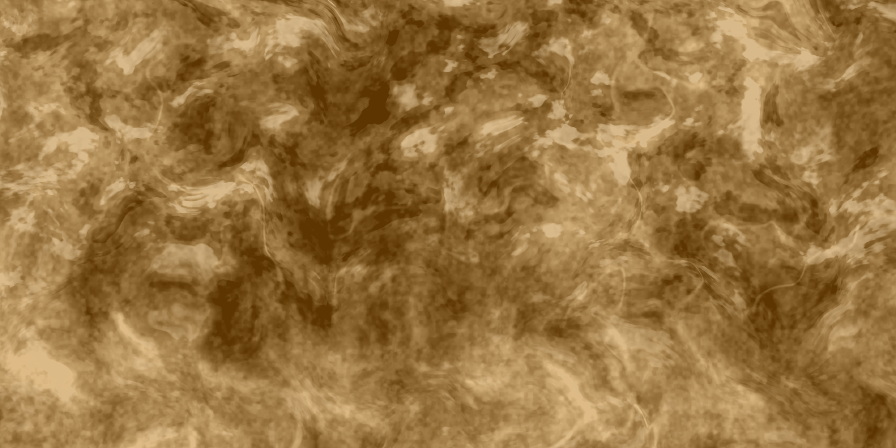
Write a Shadertoy shader that draws this texture.

```glsl
// Weathered ochre plaster: broad stains, cloudy mottling, pale wisps and fine grain.
// Smooth cellular noise is layered over sine-warped coordinates to give one tone,
// which then runs along a ramp from dark umber to pale sand.

vec2 hash2(vec2 p) {
    vec3 q = fract(vec3(p.xyx) * vec3(0.1031, 0.1030, 0.0973));
    q += dot(q, q.yzx + 33.33);
    return fract((q.xx + q.yz) * q.zy);
}

// Random cell values blended by distance to the jittered cell centres
float cellNoise(vec2 p) {
    vec2 cell = floor(p), f = fract(p);
    float sum = 0.0, weightSum = 0.0;
    for (int y = -1; y <= 1; y++)
    for (int x = -1; x <= 1; x++) {
        vec2 offset = vec2(x, y);
        vec2 rnd = hash2(cell + offset + 71.0);
        vec2 d = offset + 0.2 + 0.6 * rnd - f;
        float weight = exp(-6.0 * dot(d, d));
        sum += weight * fract(rnd.x * 17.3 + rnd.y * 41.7);
        weightSum += weight;
    }
    return sum / weightSum;
}

float layers(vec2 p, int octaves) {
    float sum = 0.0, total = 0.0, amp = 1.0;
    for (int i = 0; i < octaves; i++) {
        sum += amp * cellNoise(p);
        total += amp;
        amp *= 0.62;
        p = mat2(1.6, 1.2, -1.2, 1.6) * p + 13.7;
    }
    return sum / total;
}

// Bending by layered sines
vec2 swirl(vec2 p) {
    for (int i = 1; i <= 4; i++) {
        float k = 3.1 * float(i);
        p += 0.1 / k * vec2(sin(k * p.y * 2.3 + 1.7 * k), cos(k * p.x * 1.9 + 0.6 * k));
    }
    return p;
}

float blob(vec2 p, vec2 centre, vec2 radius) {
    vec2 d = (p - centre) / radius;
    return exp(-dot(d, d));
}

// Pale curved brush marks scattered over the lower half
float strokes(vec2 p) {
    float sum = 0.0;
    for (int i = 0; i < 11; i++) {
        vec2 rnd = hash2(vec2(float(i) * 3.0 + 5.0, 19.0));
        vec2 d = p - vec2((float(i) + rnd.x) * 0.185, 0.05 + 0.4 * rnd.y);
        float angle = 0.6 + 0.9 * fract(rnd.x * 7.3);
        float c = cos(angle), s = sin(angle);
        d = vec2(c * d.x - s * d.y, s * d.x + c * d.y);
        d.y += (rnd.y - 0.5) * 6.0 * d.x * d.x;
        sum += (0.4 + 0.6 * rnd.x) * blob(d, vec2(0.0), vec2(0.09, 0.016));
    }
    return sum;
}

void mainImage(out vec4 fragColor, in vec2 fragCoord) {
    vec2 p = fragCoord / iResolution.y;
    vec2 drift = vec2(cellNoise(p * 7.0), cellNoise(p * 7.0 + 40.0)) - 0.5;
    vec2 q = swirl(p + 0.07 * drift);
    float lower = smoothstep(0.62, 0.2, p.y);

    // Broad stains
    float tone = 0.38 + 0.14 * lower;
    tone -= 0.42 * blob(q, vec2(1.1, 0.88), vec2(0.38, 0.2));
    tone -= 0.30 * blob(q, vec2(1.78, 0.42), vec2(0.22, 0.17));
    tone -= 0.18 * blob(q, vec2(0.3, 0.5), vec2(0.4, 0.13));
    tone += 0.28 * blob(q, vec2(0.12, 0.9), vec2(0.25, 0.2));
    tone += 0.32 * blob(q, vec2(1.55, 0.88), vec2(0.2, 0.2));

    // Cloudy mottling, drawn out vertically towards the bottom
    float clouds = layers(q * 4.5, 6);
    float runs = layers(q * vec2(13.0, 4.0) + 9.0, 4);
    tone += 1.65 * (clouds - 0.5) + mix(0.35, 0.75, lower) * (runs - 0.5);

    // Thin pale wisps and brush marks
    float ridge = abs(layers(q * vec2(5.0, 3.5) + 27.0, 3) - 0.5);
    float patches = smoothstep(0.42, 0.66, cellNoise(p * 3.3 + 5.0));
    tone += 0.3 * patches * smoothstep(0.045, 0.0, ridge);
    tone += 0.48 * strokes(q) * (0.4 + 1.2 * runs);

    // Ragged dark pits and chalky flecks, mostly in the upper part
    float ragged = layers(q * vec2(13.0, 17.0) + 61.0, 4);
    tone -= 0.38 * smoothstep(0.57, 0.72, ragged) * (1.0 - 0.5 * lower);
    float chalk = smoothstep(0.43, 0.28, ragged) * smoothstep(0.4, 0.62, clouds + 0.12 * patches);
    chalk *= 1.0 - 0.6 * lower;
    tone += 0.5 * chalk;

    // Fine grain
    tone += 0.24 * (cellNoise(p * 105.0) - 0.5) + 0.2 * (cellNoise(p * 52.0 + 8.0) - 0.5);
    tone = clamp(tone, -0.22, 1.2);

    vec3 umber = vec3(0.44, 0.29, 0.08), sand = vec3(0.80, 0.66, 0.45);
    vec3 color = umber + (sand - umber) * tone;
    color = mix(color, vec3(0.80, 0.71, 0.57), 0.4 * chalk);
    fragColor = vec4(clamp(color, 0.0, 1.0), 1.0);
}
```
